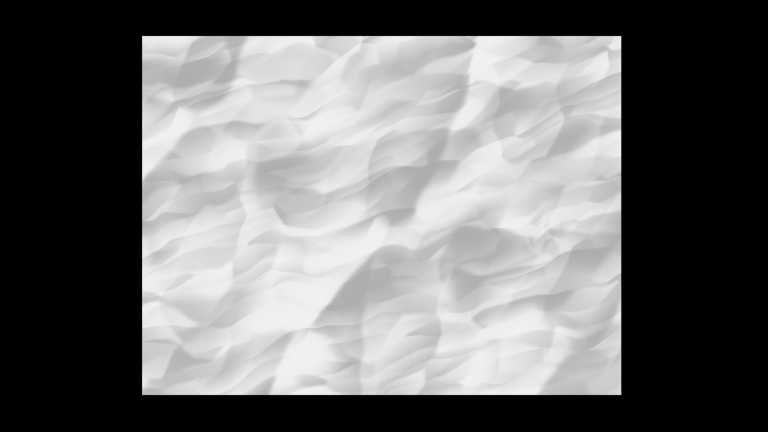
A WebGL 1 fragment shader for this texture:

```glsl
precision highp float;
uniform vec2 u_resolution;

#define SHEET_MIN vec2(0.185, 0.0856)
#define SHEET_MAX vec2(0.809, 0.9167)
#define BASE_TONE 0.853
#define CRUMPLE 0.17
#define CRUMPLE_FALLOFF 0.8
#define CREASE_SHARPNESS 26.0
#define WARP 0.035
#define FOLD_DEPTH 0.095
#define SMUDGE_CENTER vec2(1.262, 0.444)
#define SMUDGE_RADIUS 0.075

vec2 hash2(vec2 p) {
  vec3 q = fract(p.xyx * vec3(0.1031, 0.1030, 0.0973));
  q += dot(q, q.yzx + 33.33);
  return fract((q.xx + q.yz) * q.zy);
}

// Wrapping gradient noise on jittered points; high sharpness gives creased facets
float creaseNoise(vec2 p, float period, float sharpness, float seed) {
  vec2 cell = floor(p);
  float total = 0.0;
  float weights = 1e-20;
  for (int j = -1; j <= 1; j++) {
    for (int i = -1; i <= 1; i++) {
      vec2 corner = cell + vec2(float(i), float(j));
      vec2 id = mod(corner, period) + seed * 17.0;
      vec2 toPoint = p - corner - 0.1 - 0.8 * hash2(id);
      float angle = 6.2832 * hash2(id + 71.3).x;
      float weight = exp(-sharpness * dot(toPoint, toPoint));
      total += weight * dot(toPoint, vec2(cos(angle), sin(angle)));
      weights += weight;
    }
  }
  return total / weights;
}

// Shadow on the left of the line from a to b: crisp at the line, fading outward
float foldShadow(vec2 p, vec2 a, vec2 b, float width) {
  vec2 along = b - a;
  vec2 rel = p - a;
  float t = dot(rel, along) / dot(along, along);
  float side = (along.x * rel.y - along.y * rel.x) / length(along);
  float ends = smoothstep(-0.1, 0.15, t) * (1.0 - smoothstep(0.8, 1.1, t));
  float fade = max(side, 0.0) / width;
  return ends * smoothstep(-0.004, 0.010, side) * exp(-fade * fade);
}

// Facets leaning steeply and shallowly by turns; whole-number shears keep the wrap
float crumple(vec2 uv) {
  vec2 steep = vec2(3.0 * uv.x - uv.y, uv.x + uv.y);
  vec2 shallow = vec2(uv.x + uv.y, 3.0 * uv.y - 2.0 * uv.x);
  float sum = 0.0;
  float amplitude = CRUMPLE;
  for (int i = 0; i < 4; i++) {
    float layer = float(i);
    float scale = 2.0 + 2.0 * layer;
    vec2 q = mod(layer, 2.0) < 0.5 ? steep : shallow;
    sum += amplitude * creaseNoise(q * scale, scale, CREASE_SHARPNESS, layer + 1.0);
    amplitude *= CRUMPLE_FALLOFF;
  }
  return sum;
}

float largeFolds(vec2 p) {
  float shadow = foldShadow(p, vec2(1.27, 0.885), vec2(0.90, 0.57), 0.10);
  shadow = max(shadow, foldShadow(p, vec2(1.20, 0.665), vec2(1.50, 0.765), 0.08));
  shadow = max(shadow, foldShadow(p, vec2(1.50, 0.45), vec2(1.0, 0.48), 0.08));
  shadow = max(shadow, foldShadow(p, vec2(0.28, 0.80), vec2(0.72, 0.81), 0.06));
  shadow = max(shadow, foldShadow(p, vec2(0.82, 0.06), vec2(0.86, 0.40), 0.07));
  return shadow;
}

float smudge(vec2 p, vec2 uv) {
  vec2 q = uv * vec2(2.0, 1.0);
  float cloud = creaseNoise(q * 20.0, 20.0, 6.0, 8.0)
              + 0.6 * creaseNoise(q * 40.0, 40.0, 6.0, 9.0);
  float spot = 1.0 - smoothstep(0.3, 1.0, length(p - SMUDGE_CENTER) / SMUDGE_RADIUS);
  return spot * smoothstep(-0.25, 0.35, cloud);
}

// Nearly linear in the middle, levelling off at -1 and 1
float softLimit(float x) {
  return x / sqrt(sqrt(1.0 + x * x * x * x));
}

void main() {
  vec2 uv = gl_FragCoord.xy / u_resolution;
  vec2 aspect = vec2(u_resolution.x / u_resolution.y, 1.0);

  // Bend the creases a little
  vec2 q = uv * vec2(2.0, 1.0);
  vec2 bend = vec2(creaseNoise(q * 5.0, 5.0, 6.0, 5.0),
                   creaseNoise(q * 5.0, 5.0, 6.0, 6.0));
  bend += 0.4 * creaseNoise(q * 12.0, 12.0, 6.0, 7.0);
  vec2 bentUv = uv + WARP * bend / aspect;

  // Paper tone
  float tone = BASE_TONE + crumple(bentUv);
  tone -= FOLD_DEPTH * largeFolds(bentUv * aspect);
  tone -= 0.09 * smudge(uv * aspect, uv);
  tone += 0.006 * creaseNoise(q * 60.0, 60.0, 6.0, 10.0);
  tone = 0.81 + 0.135 * softLimit((tone - 0.81) / 0.135);

  // Sheet on black
  vec2 inset = min(uv - SHEET_MIN, SHEET_MAX - uv) * aspect;
  float edge = 0.75 / u_resolution.y;
  float sheet = smoothstep(-edge, edge, min(inset.x, inset.y));
  gl_FragColor = vec4(vec3(tone) * sheet, 1.0);
}
```
